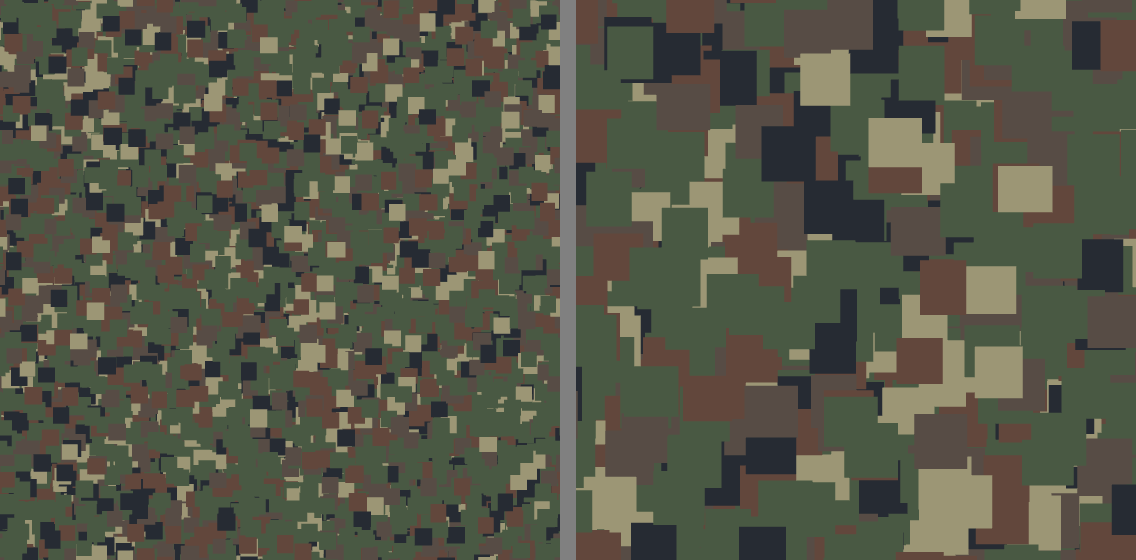
Left, the full canvas; right, a detail of the centre.
This pattern is drawn by a Shadertoy shader. Its source:

```glsl
// Seamless woodland camouflage made of randomly stacked, overlapping squares.

#define CELLS 40          // grid cells per canvas side
#define LAYERS 3          // squares per cell
#define SIZE 0.0300       // mean square side, in canvas units
#define SIZE_VARY 0.10    // relative spread of the side
#define DARK_SHARE 0.135
#define TAN_SHARE 0.115
#define GREEN_SHARE 0.42
#define DRIFT 0.06        // slow shift between green and brown

const vec3 GREEN = vec3(0.288, 0.350, 0.262);
const vec3 RED_BROWN = vec3(0.385, 0.277, 0.235);
const vec3 GREY_BROWN = vec3(0.340, 0.300, 0.270);
const vec3 NAVY = vec3(0.150, 0.170, 0.200);
const vec3 TAN = vec3(0.612, 0.590, 0.460);
const float TAU = 6.28318;

// Three uniform random values in 0..1 from an integer triple
vec3 hash3(ivec3 key) {
    uvec3 v = uvec3(key) * 1664525u + 1013904223u;
    v.x += v.y * v.z; v.y += v.z * v.x; v.z += v.x * v.y;
    v ^= v >> 16u;
    v.x += v.y * v.z; v.y += v.z * v.x; v.z += v.x * v.y;
    return vec3(v >> 8u) / 16777216.0;
}

// Periodic layered sines that gather green and brown into loose areas
float drift(vec2 p) {
    return DRIFT * (sin(TAU * (2.0 * p.x + p.y) + 1.0)
                  + sin(TAU * (3.0 * p.y - 2.0 * p.x) + 2.5));
}

vec3 pickColour(float pick, vec2 centre) {
    if (pick < DARK_SHARE) return NAVY;
    pick -= DARK_SHARE;
    if (pick < TAN_SHARE) return TAN;
    pick -= TAN_SHARE;
    float greenShare = GREEN_SHARE + drift(centre);
    if (pick < greenShare) return GREEN;
    float brownShare = 1.0 - DARK_SHARE - TAN_SHARE - greenShare;
    return pick - greenShare < 0.52 * brownShare ? RED_BROWN : GREY_BROWN;
}

// Colour of the topmost square covering p
vec3 camouflage(vec2 p) {
    vec2 grid = p * float(CELLS);
    ivec2 home = ivec2(floor(grid));
    float topRank = -1.0, topPick = 0.0;
    vec2 topCentre = vec2(0.0);

    for (int y = -1; y <= 1; y++)
    for (int x = -1; x <= 1; x++) {
        ivec2 cell = home + ivec2(x, y);
        ivec2 wrapped = (cell + CELLS) % CELLS;
        for (int layer = 0; layer < LAYERS; layer++) {
            vec3 place = hash3(ivec3(wrapped, layer));   // xy position, z rank
            if (place.z <= topRank) continue;
            vec3 form = hash3(ivec3(wrapped, layer + LAYERS)); // xy side, z colour
            vec2 side = SIZE * (1.0 + SIZE_VARY * (2.0 * form.xy - 1.0));
            vec2 offset = abs(grid - vec2(cell) - place.xy) / float(CELLS);
            if (all(lessThan(offset, 0.5 * side))) {
                topRank = place.z;
                topPick = form.z;
                topCentre = (vec2(wrapped) + place.xy) / float(CELLS);
            }
        }
    }
    return topRank < 0.0 ? GREEN : pickColour(topPick, topCentre);
}

void mainImage(out vec4 fragColor, in vec2 fragCoord) {
    // Four rotated-grid samples smooth the upright and level edges
    vec3 sum = vec3(0.0);
    for (int i = 0; i < 4; i++) {
        vec2 shift = (vec2(i, (2 * i + 1) % 5) + 0.5) / 4.0 - 0.5;
        sum += camouflage((fragCoord + shift) / iResolution.xy);
    }
    fragColor = vec4(sum / 4.0, 1.0);
}
```
